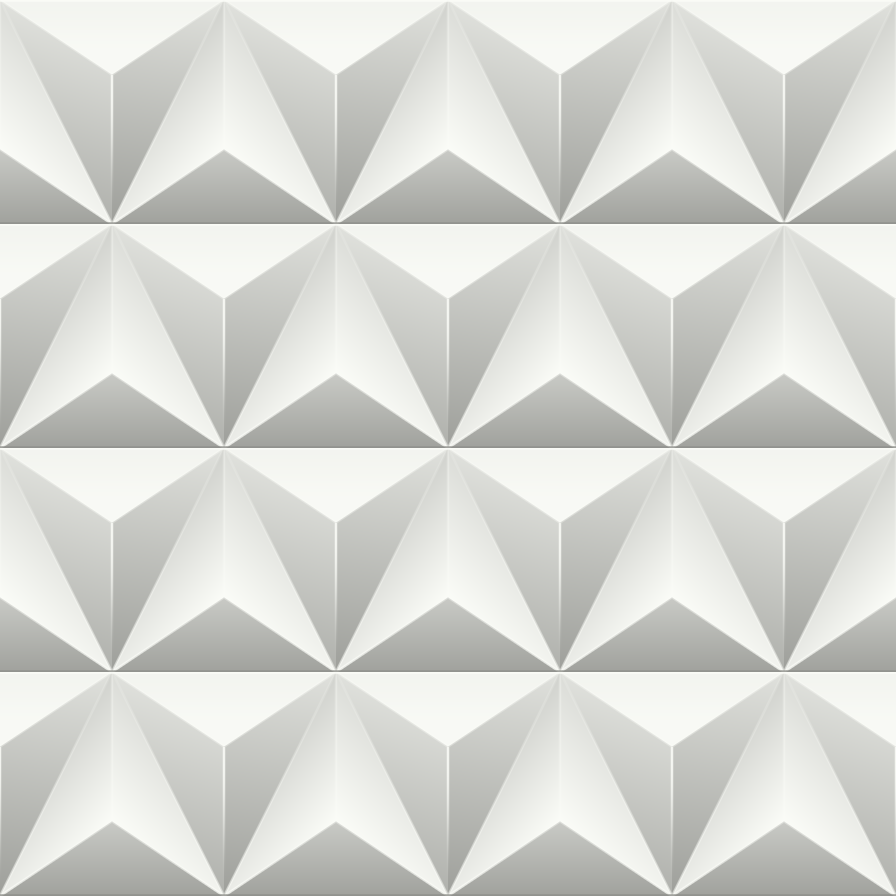
A Shadertoy shader for this pattern:

```glsl
// Staggered rows of pale faceted pyramids with soft shading and fine bright creases.
#define REPEATS 4.0       // pyramids across and rows down
#define LINE 0.0055       // half width of a crease, in cells
#define SEAM 0.008        // half width of the row seams, in cells
#define SEAM_SHADE 0.56
#define HIGHLIGHT 0.985
#define BASE_DARK 0.63
#define BASE_LIGHT 0.79
#define TINT vec3(-0.002, 0.003, -0.015)

// Antialiased coverage of the side where d is positive.
float cover(float d, float px) { return clamp(d / px + 0.5, 0.0, 1.0); }

// Antialiased stroke around zero distance.
float stroke(float d, float halfWidth, float px) { return cover(halfWidth - abs(d), px); }

// Side facet of the upright pyramid: shades at tip, centre and foot.
float raisedFacet(float a, float y, vec3 shades) {
    float tip = 1.5 * (y - (1.0 - 2.0 * a) / 3.0);
    float foot = 2.0 * a;
    return dot(vec3(tip, 1.0 - tip - foot, foot), shades);
}

// Side facet of the inverted pyramid: shades at corner, centre and bottom.
float sunkenFacet(float a, float y, vec3 shades) {
    float corner = 1.0 - 2.0 * a;
    float centre = 1.5 * (y - corner);
    return dot(vec3(corner, centre, 1.0 - corner - centre), shades);
}

void mainImage(out vec4 fragColor, in vec2 fragCoord) {
    float px = REPEATS / iResolution.y;
    vec2 p = fragCoord * px;

    // Every other row shifts by half a cell; the tip sits at x = 0, y = 1.
    float row = floor(p.y);
    float x = fract(p.x + 0.5 * mod(row, 2.0) - 0.5 * (1.0 - mod(row, 2.0)) * 0.0) - 0.5;
    float y = fract(p.y);
    float a = abs(x);
    float side = cover(x, px);

    // Signed distances to the sloping edges.
    float outline = (1.0 - 2.0 * a - y) / sqrt(5.0);
    float baseFold = ((1.0 - 2.0 * a) / 3.0 - y) / length(vec2(1.0, 2.0 / 3.0));
    float topFold = (y - 1.0 + 2.0 * a / 3.0) / length(vec2(1.0, 2.0 / 3.0));

    // Upright pyramid: two lit sides above a shaded base.
    float raised = mix(raisedFacet(a, y, vec3(0.82, 0.985, 0.92)),
                       raisedFacet(a, y, vec3(0.86, 0.985, 0.95)), side);
    float base = mix(BASE_DARK, BASE_LIGHT, clamp(3.0 * y, 0.0, 1.0));
    raised = mix(raised, base, cover(baseFold, px));

    // Inverted pyramid: two shaded sides below a bright top.
    float sunken = mix(sunkenFacet(a, y, vec3(0.88, 0.78, 0.62)),
                       sunkenFacet(a, y, vec3(0.88, 0.84, 0.69)), side);
    float top = mix(0.975, 0.955, smoothstep(0.75, 1.0, y));
    sunken = mix(sunken, top, cover(topFold, px));

    float shade = mix(sunken, raised, cover(outline, px));

    // Bright creases, fading along their length.
    float crease = stroke(outline, LINE, px) * mix(0.55, 0.12, y);
    crease = max(crease, stroke(baseFold, LINE, px) * mix(0.35, 0.8, 2.0 * a));
    crease = max(crease, stroke(topFold, LINE, px) * 0.35);
    crease = max(crease, stroke(0.5 - a, LINE, px)
                         * smoothstep(0.05, 0.6, y) * cover(2.0 / 3.0 - y, px) * 0.85);
    crease = max(crease, stroke(a, LINE, px) * cover(y - 1.0 / 3.0, px) * 0.3);
    shade = mix(shade, HIGHLIGHT, crease);

    // Row seam: a dark foot against a bright upper rim.
    shade = mix(shade, SEAM_SHADE, cover(SEAM - y, px) * 0.8);
    shade = mix(shade, HIGHLIGHT, cover(SEAM - (1.0 - y), px) * 0.85);

    fragColor = vec4(clamp(vec3(shade) + TINT, 0.0, 1.0), 1.0);
}
```
